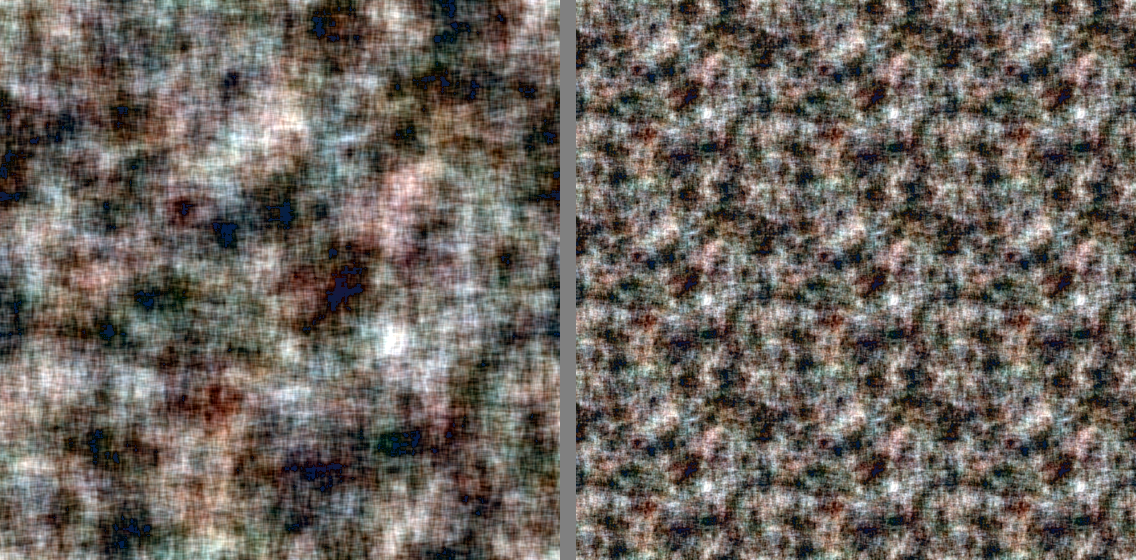
Left, the tile; right, the same tile 3 across and 3 down.
Reproduce this texture procedurally as a WebGL 1 fragment shader.

```glsl
precision highp float;
// Stained, worn cloth: blotchy crosswise weave noise with warm shadows and navy specks, tiling.

uniform vec2 u_resolution;

const float TAU = 6.2831853;
const float MEAN_TONE = 0.39;
const float TONE_CONTRAST = 0.345;
const vec3 RUST_TO_TEAL = vec3(0.065, -0.018, -0.045);
const vec3 OLIVE_TO_LILAC = vec3(0.0, 0.018, -0.026);
const vec3 SHADOW_WARMTH = vec3(0.06, -0.003, -0.065);
const vec3 NAVY = vec3(0.04, 0.11, 0.25);

float hash(vec3 c) {
  c = fract(c * vec3(0.1031, 0.1030, 0.0973));
  c += dot(c, c.yzx + 33.33);
  return fract((c.x + c.y) * c.z);
}

// Wraps whole cell numbers; the half step keeps rounding from missing the period.
vec2 wrapCell(vec2 cell, vec2 period) {
  return floor(mod(cell + 0.5, period));
}

// Slope of a random unit gradient at one lattice corner.
float cornerSlope(vec2 corner, vec2 offset, vec2 period, float seed) {
  float angle = TAU * hash(vec3(wrapCell(corner, period), seed));
  return dot(vec2(cos(angle), sin(angle)), offset);
}

// Gradient noise that repeats after a whole number of cells.
float gradientNoise(vec2 p, vec2 period, float seed) {
  vec2 cell = floor(p);
  vec2 f = p - cell;
  vec2 blend = f * f * f * (f * (f * 6.0 - 15.0) + 10.0);
  vec2 e = vec2(1.0, 0.0);
  float a = cornerSlope(cell, f, period, seed);
  float b = cornerSlope(cell + e.xy, f - e.xy, period, seed);
  float c = cornerSlope(cell + e.yx, f - e.yx, period, seed);
  float d = cornerSlope(cell + e.xx, f - e.xx, period, seed);
  return mix(mix(a, b, blend.x), mix(c, d, blend.x), blend.y);
}

// Streaks of one direction; the shift keeps tile edges inside cells, off the lattice.
float streaks(vec2 uv, vec2 cells, float seed) {
  vec2 jitter = vec2(hash(vec3(seed, 3.0, 7.0)), hash(vec3(seed, 11.0, 5.0)));
  return gradientNoise(uv * cells + 0.35 + 0.3 * jitter, cells, seed);
}

// Octaves of crossed streaks: broad blotches first, then ever thinner threads.
float weave(vec2 uv, float gain, float seed) {
  float sum = 0.0;
  float amplitude = 1.0;
  float frequency = 5.0;
  for (int i = 0; i < 7; i++) {
    float octave = float(i);
    float across = floor(frequency + 0.5);
    float along = floor(across / (1.0 + 0.5 * octave) + 0.5);
    float octaveSeed = seed + 2.0 * octave;
    sum += amplitude * streaks(uv, vec2(across, along), octaveSeed);
    sum += amplitude * streaks(uv, vec2(along, across), octaveSeed + 1.0);
    amplitude *= gain;
    frequency *= 1.95;
  }
  return sum;
}

vec3 clothColor(float tone, vec3 tint) {
  float shade = clamp(1.0 - tone / 0.8, 0.0, 1.0) * smoothstep(-0.1, 0.25, tone);
  vec3 cloth = max(vec3(max(tone, 0.02)) + tint + SHADOW_WARMTH * shade, 0.0);
  float ink = 1.0 - smoothstep(-0.06, 0.0, tone);
  return mix(cloth, NAVY + 0.5 * tint, ink);
}

void main() {
  vec2 uv = gl_FragCoord.xy / u_resolution;

  // Shared light and dark, then two faint weaves that shift the hue.
  float tone = MEAN_TONE + TONE_CONTRAST * weave(uv, 0.86, 17.0);
  vec3 tint = RUST_TO_TEAL * weave(uv, 0.86, 41.0)
    + OLIVE_TO_LILAC * weave(uv, 0.86, 67.0);

  gl_FragColor = vec4(clamp(clothColor(tone, tint), 0.0, 1.0), 1.0);
}
```
